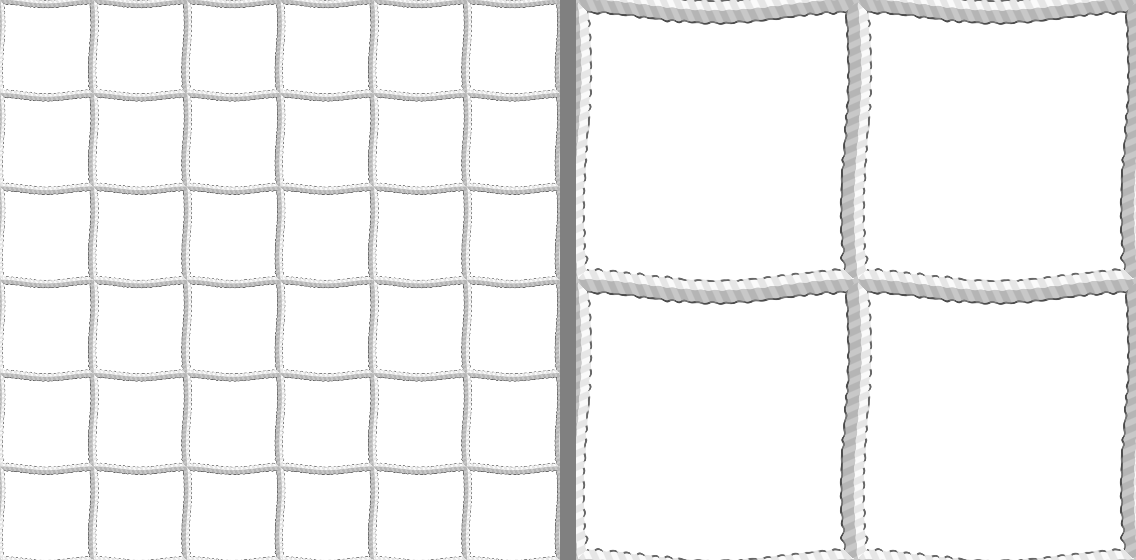
Left, the full canvas; right, a detail of the centre.
Write a Shadertoy shader that draws this pattern.

```glsl
const float TAU = 6.2831853;

float slope(float i, float period, float seed) {
    return 2.0 * fract(sin(mod(i, period) * 127.1 + seed * 31.7) * 4375.85) - 1.0;
}

// Gradient noise along a line, repeating after a whole period
float gradientNoise(float x, float period, float seed) {
    float i = floor(x), f = fract(x);
    float u = f * f * f * (f * (f * 6.0 - 15.0) + 10.0);
    return 2.0 * mix(slope(i, period, seed) * f,
                     slope(i + 1.0, period, seed) * (f - 1.0), u);
}

// Twisted cord: across is positive on the lit side, along runs 0..1 per mesh
float cordShade(float across, float along, float seed, float aa) {
    float twist = along * 20.0 + across * 9.0;
    float strand = 0.5 + 0.5 * cos(TAU * twist);
    float fray = gradientNoise(along * 32.0, 32.0, seed);
    float lit = step(0.0, across);

    // Scalloped, frayed silhouette
    float halfWidth = 0.041 + 0.004 * strand + 0.006 * fray;
    float inside = halfWidth - abs(across);
    float body = smoothstep(-0.5 * aa, 0.5 * aa, inside);

    // Grey shadow side and pale lit side
    float groove = smoothstep(0.35, 0.75, strand);
    float shadow = mix(0.71, 0.785, groove);
    float light = mix(0.90, 0.98, groove);
    float ridge = 0.006 + 0.004 * (strand - 0.5);
    float shade = mix(shadow, light, smoothstep(-0.5 * aa, 0.5 * aa, across - ridge));

    // Broken dark outline
    float rim = 1.0 - smoothstep(0.007 - 0.5 * aa, 0.007 + 0.5 * aa, inside);
    float dash = smoothstep(0.25, 0.65, strand + 0.5 * fray);
    float ink = rim * mix(0.6 + 0.4 * dash, 0.85 * dash, lit);
    shade = mix(shade, 0.3, ink);
    return mix(1.0, shade, body);
}

void mainImage(out vec4 fragColor, in vec2 fragCoord) {
    vec2 uv = fragCoord / iResolution.xy;
    vec2 p = 6.0 * vec2(uv.x, 1.0 - uv.y);
    float aa = 6.0 / iResolution.y;

    // Upright cords sway, level cords sag between knots
    float sway = 0.013 * sin(TAU * p.y);
    float sag = 0.003 + 0.020 * (1.0 - cos(TAU * p.x));
    float upright = fract(p.x - sway + 0.5) - 0.5;
    float level = 0.5 - fract(p.y - sag + 0.5);

    // The nearer cord wins, mitring the crossings
    float shade = abs(upright) < abs(level)
        ? cordShade(upright, fract(p.y), 1.0, aa)
        : cordShade(level, fract(p.x), 2.0, aa);

    fragColor = vec4(vec3(shade), 1.0);
}
```
